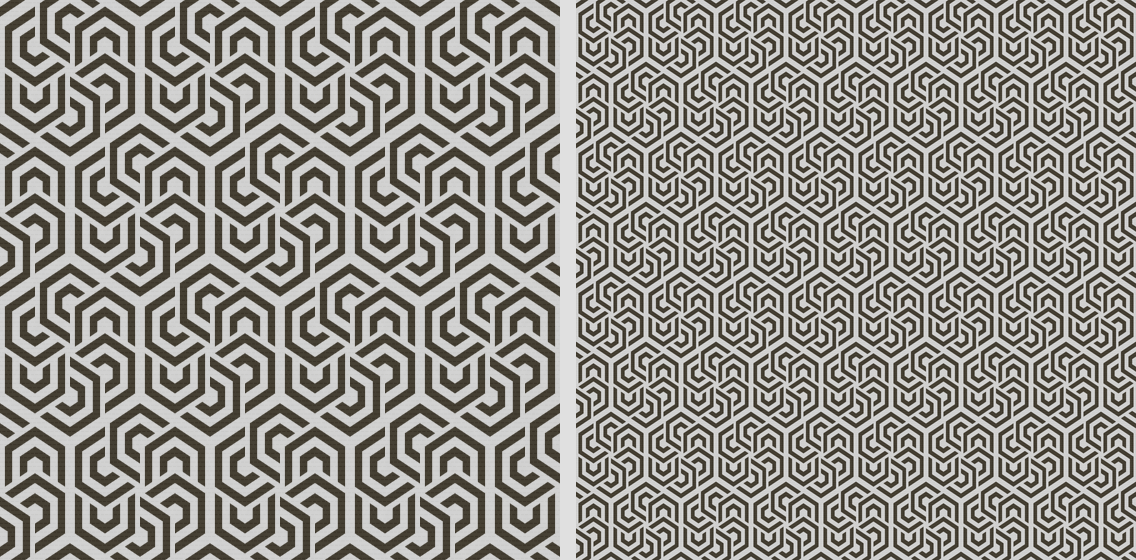
Left: one tile. Right: repeated 2 by 2.
Write a three.js fragment shader that draws this pattern.

```glsl
varying vec2 vUv;

const float REPEATS = 4.0;
const float THREADS = 128.0;
const float HEX_APOTHEM = 0.25;
const float ROW_SCALE = 0.8660254;
const vec3 LIGHT = vec3(0.822, 0.822, 0.82);
const vec3 LIGHT_STITCH = vec3(0.796, 0.796, 0.792);
const vec3 DARK = vec3(0.272, 0.25, 0.202);
const vec3 DARK_STITCH = vec3(0.228, 0.202, 0.158);

// Coverage of the region where the distance is negative
float cover(float dist, float pixel) {
  return clamp(0.5 - dist / pixel, 0.0, 1.0);
}

// Apothem of the pointy-top hexagon through p
float hexApothem(vec2 p) {
  p = abs(p);
  return max(p.x, 0.5 * p.x + ROW_SCALE * p.y);
}

float band(float d, float inner, float outer, float pixel) {
  return cover(max(inner - d, d - outer), pixel);
}

// Offset from the closest point of one rectangular lattice
vec2 latticeOffset(vec2 p, vec2 origin) {
  vec2 size = vec2(1.0, 2.0);
  vec2 offset = mod(p - origin + 0.5 * size, size) - 0.5 * size;
  return offset * vec2(1.0, ROW_SCALE);
}

// Offset from the nearest rosette, with rows staggered by half a repeat
vec2 rosetteOffset(vec2 p) {
  vec2 a = latticeOffset(p, vec2(0.0, 0.5));
  vec2 b = latticeOffset(p, vec2(0.5, 1.5));
  return dot(a, a) < dot(b, b) ? a : b;
}

float petalApothem(vec2 p, float index) {
  float angle = radians(30.0 + 60.0 * index);
  float reach = HEX_APOTHEM / ROW_SCALE;
  return hexApothem(p - reach * vec2(cos(angle), sin(angle)));
}

// Six ringed hexagons, each tucked under the one before it
float rosette(vec2 p, float pixel) {
  float ink = 0.0;
  float previous = petalApothem(p, 5.0);
  for (int i = 0; i < 6; i++) {
    float d = petalApothem(p, float(i));
    float rings = max(band(d, 0.163, 0.215, pixel), band(d, 0.055, 0.108, pixel));
    ink = max(ink, rings * cover(HEX_APOTHEM - previous, pixel));
    previous = d;
  }
  return ink;
}

// Staggered short stitches of the cloth
float weave(vec2 p, float pixel) {
  p.x += 0.5 * mod(floor(p.y), 2.0);
  vec2 d = abs(fract(p) - 0.375) - vec2(0.375, 0.125);
  return cover(max(d.x, d.y), pixel);
}

vec2 gradient(vec2 cell, float period) {
  cell = mod(cell, period);
  float angle = 6.2832 * fract(sin(dot(cell, vec2(127.1, 311.7))) * 4375.85);
  return vec2(cos(angle), sin(angle));
}

// Gradient noise that wraps after a whole period
float wrappedNoise(vec2 p, float period) {
  vec2 cell = floor(p);
  vec2 f = p - cell;
  vec2 blend = f * f * f * (f * (f * 6.0 - 15.0) + 10.0);
  vec2 e = vec2(1.0, 0.0);
  float a = dot(gradient(cell, period), f);
  float b = dot(gradient(cell + e.xy, period), f - e.xy);
  float c = dot(gradient(cell + e.yx, period), f - e.yx);
  float d = dot(gradient(cell + e.xx, period), f - e.xx);
  return mix(mix(a, b, blend.x), mix(c, d, blend.x), blend.y);
}

void main() {
  float pixel = max(fwidth(vUv.x), 0.00001);
  float ink = rosette(rosetteOffset(vUv * REPEATS), pixel * REPEATS);
  float stitch = weave(vUv * THREADS, pixel * THREADS);

  // Cloth tones with a faint mottling
  vec3 ground = mix(LIGHT, LIGHT_STITCH, stitch);
  vec3 stripe = mix(DARK, DARK_STITCH, stitch);
  float mottle = 0.012 * wrappedNoise(vUv * 96.0, 96.0);
  gl_FragColor = vec4(mix(ground, stripe, ink) + mottle, 1.0);
}
```
